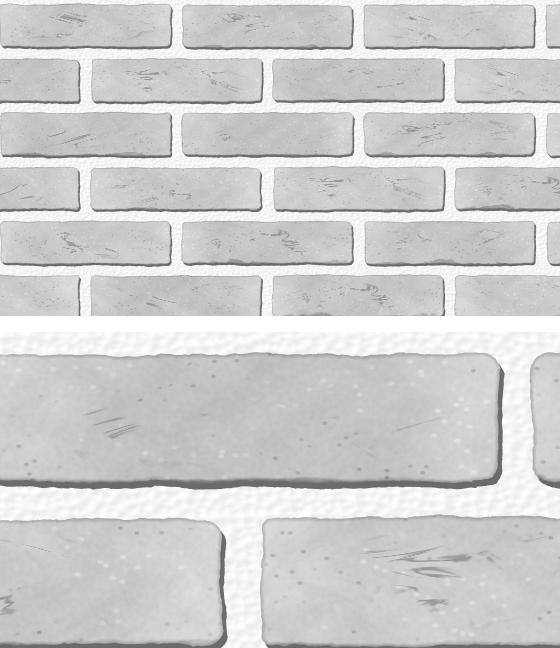
Top: the whole. Bottom: its middle third, enlarged.
Give the GLSL for this texture, as a Shadertoy shader.

```glsl
const vec2 PITCH = vec2(0.5764, 0.1711);
const vec2 HALF_BRICK = vec2(0.2695, 0.0670);
const vec2 SHADOW_SHIFT = vec2(0.0045, -0.0065);
const float FIRST_CENTER = 0.271;
const vec3 MORTAR = vec3(0.96);
const vec3 CLAY = vec3(0.79);
const vec3 CHIPPED = vec3(0.63);
const vec3 SHADOW = vec3(0.42);
const vec3 CRACK = vec3(0.52);

vec2 hash2(vec2 p) {
    vec3 q = fract(p.xyx * vec3(0.1031, 0.1030, 0.0973));
    q += dot(q, q.yzx + 33.33);
    return fract((q.xx + q.yz) * q.zy);
}

// Distance to the nearest scattered point
float cells(vec2 p) {
    vec2 base = floor(p);
    float nearest = 2.0;
    for (int i = 0; i < 9; i++) {
        vec2 cell = base + vec2(i % 3 - 1, i / 3 - 1);
        nearest = min(nearest, length(cell + hash2(cell) - p));
    }
    return nearest;
}

// Layered, warped sines, roughly -1 to 1
float waves(vec2 p, float seed) {
    mat2 turn = mat2(0.92, 0.39, -0.39, 0.92);
    float sum = 0.0, amp = 0.55;
    p += seed * vec2(37.0, 61.0);
    for (int i = 0; i < 5; i++) {
        p += 0.7 * sin(p.yx * 1.3 + seed * 9.0);
        sum += amp * sin(p.x) * cos(p.y);
        p = turn * p * 1.75 + 2.3;
        amp *= 0.62;
    }
    return sum;
}

float roundedBox(vec2 p, vec2 halfSize, float radius) {
    vec2 d = abs(p) - halfSize + radius;
    return length(max(d, 0.0)) + min(max(d.x, d.y), 0.0) - radius;
}

float brickOutline(vec2 p, vec2 halfSize, float seed) {
    float radius = 0.007 + 0.011 * fract(seed * 7.3);
    float wobble = 0.0028 * waves(p * 22.0, seed) + 0.0016 * waves(p * 75.0, seed + 0.4);
    return roundedBox(p, halfSize, radius) + wobble;
}

float coverage(float dist, float pixel) {
    return clamp(0.5 - dist / pixel, 0.0, 1.0);
}

// Grainy plaster, lit from the upper left
vec3 mortarColor(vec2 p) {
    vec2 q = p * vec2(85.0, 110.0);
    float relief = cells(q) - cells(q + vec2(-0.3, 0.35));
    return MORTAR + 0.075 * relief;
}

vec3 faceColor(vec2 p, vec2 halfSize, float seed) {
    vec2 rel = p / halfSize;
    // Broad tone, mottling and grain
    float tone = 0.035 * (fract(seed * 13.7) - 0.5);
    tone += 0.034 * waves(p * vec2(13.0, 20.0), seed);
    tone += 0.018 * waves(p * vec2(60.0, 75.0), seed + 0.2);
    tone += 0.030 * (cells(p * 150.0 + seed * 50.0) - 0.45);
    tone += 0.045 * smoothstep(0.55, 1.0, abs(rel.x)) - 0.008;
    vec3 color = CLAY + tone;

    // Pale scuffs and dark pits
    float patchy = waves(p * vec2(18.0, 30.0), seed + 0.7);
    float spot = cells(p * vec2(42.0, 58.0) + seed * 80.0);
    color += 0.06 * (1.0 - smoothstep(0.06, 0.2, spot)) * smoothstep(0.0, 0.4, patchy);
    color -= 0.13 * (1.0 - smoothstep(0.05, 0.16, spot)) * smoothstep(0.1, 0.5, -patchy);

    // Short creases running along the middle
    float crease = abs(waves(p * vec2(13.0, 42.0), seed + 0.5));
    vec2 middle = 1.0 - smoothstep(vec2(0.35, 0.3), vec2(0.95, 0.9), abs(rel));
    float broken = smoothstep(0.0, 0.35, waves(p * vec2(24.0, 34.0), seed + 0.9));
    float groove = (1.0 - smoothstep(0.0, 0.13, crease)) * middle.x * middle.y * broken;
    color = mix(color, CRACK, 0.75 * groove);

    // Broken lower lip, stronger on some bricks
    float strength = mix(0.004, 0.018, smoothstep(0.45, 0.9, fract(seed * 5.1)));
    float lip = strength * max(0.0, 0.25 + waves(p * vec2(17.0, 30.0), seed + 0.3));
    float chip = 1.0 - smoothstep(-0.002, 0.002, p.y + halfSize.y - lip);
    return mix(color, CHIPPED + 2.0 * tone, 0.8 * chip);
}

void mainImage(out vec4 fragColor, in vec2 fragCoord) {
    float pixel = 1.0 / iResolution.y;
    vec2 p = fragCoord * pixel;

    // Running bond, rows counted from the top
    float row = floor((1.0 - p.y) / PITCH.y);
    float center = FIRST_CENTER + 0.5 * PITCH.x * mod(row, 2.0);
    float column = floor((p.x - center) / PITCH.x + 0.5);
    vec2 local = p - vec2(center + column * PITCH.x, 1.0 - (row + 0.5) * PITCH.y);

    // Individual size and position
    vec2 random = hash2(vec2(column, row) + 17.0);
    vec2 halfSize = HALF_BRICK + vec2(0.003, 0.002) * (random.yx - 0.5);
    local -= 0.004 * (random - 0.5) + vec2(-0.002, 0.003);
    float seed = random.x + 0.31 * random.y;

    // Mortar, then shadow, then the face with its darker rim
    float faceDist = brickOutline(local, halfSize, seed);
    float shadowDist = brickOutline(local - SHADOW_SHIFT, halfSize, seed);
    vec3 color = mix(mortarColor(p), SHADOW, coverage(shadowDist, pixel));
    vec3 clay = faceColor(local, halfSize, seed) - 0.13 * smoothstep(-0.005, 0.0, faceDist);
    color = mix(color, clay, coverage(faceDist, pixel));
    fragColor = vec4(clamp(color, 0.0, 1.0), 1.0);
}
```
